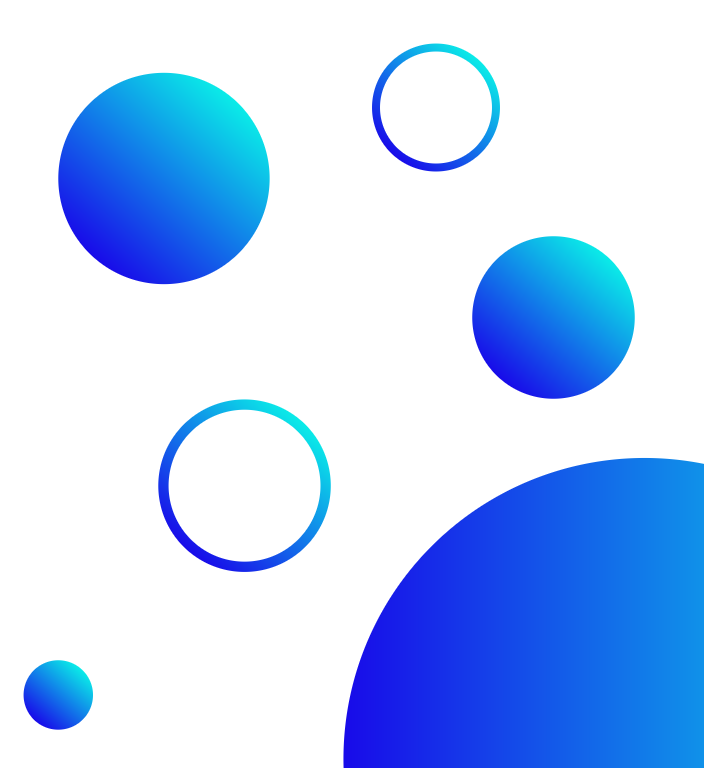
A Shadertoy shader for this background:

```glsl
// Blue-to-cyan gradient discs and rings scattered on a white background.

// Gradient shared by every shape: 0 is deep blue, 1 is cyan.
vec3 blueToCyan(float t) {
    return mix(vec3(0.095, 0.04, 0.915), vec3(0.04, 0.925, 0.91), clamp(t, 0.0, 1.0));
}

// Smooth coverage of a signed distance over one pixel.
float coverage(float dist) {
    return clamp(0.5 - dist * iResolution.y, 0.0, 1.0);
}

void mainImage(out vec4 fragColor, in vec2 fragCoord) {
    vec2 uv = fragCoord / iResolution.y;
    vec3 color = vec3(1.0);

    // Each circle: centre, outer radius, band thickness (0 fills the disc).
    vec4 circles[5] = vec4[5](
        vec4(0.2135, 0.7676, 0.1376, 0.0),
        vec4(0.7207, 0.5866, 0.1058, 0.0),
        vec4(0.0759, 0.0951, 0.0452, 0.0),
        vec4(0.5677, 0.8600, 0.0833, 0.0104),
        vec4(0.3184, 0.3676, 0.1123, 0.0134));

    // Small discs and rings, shaded along a rising diagonal.
    for (int i = 0; i < 5; i++) {
        vec4 circle = circles[i];
        vec2 p = uv - circle.xy;
        float dist = length(p) - circle.z;
        if (circle.w > 0.0) dist = max(dist, -dist - circle.w);
        float t = 0.5 + 0.5 * dot(p, vec2(0.66, 0.75)) / circle.z;
        color = mix(color, blueToCyan(t), coverage(dist));
    }

    // Large corner disc, shaded from left to right.
    vec2 p = uv - vec2(0.8392, 0.0117);
    float radius = 0.392;
    color = mix(color, blueToCyan(0.5 + 0.5 * p.x / radius), coverage(length(p) - radius));

    fragColor = vec4(color, 1.0);
}
```
